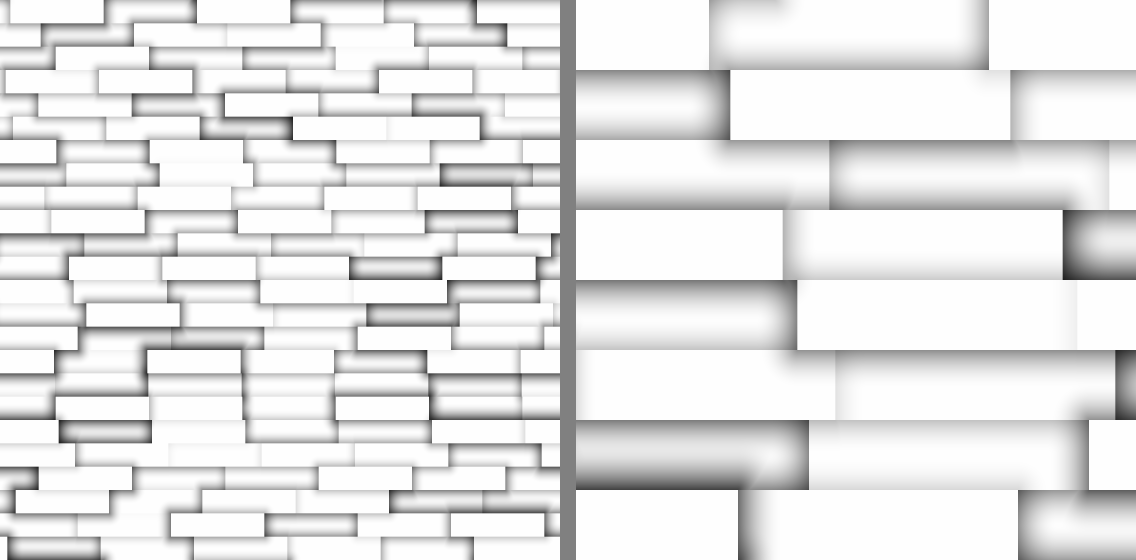
Left, the full canvas; right, a detail of the centre.
Give the GLSL for this pattern, as a Shadertoy shader.

```glsl
// Wall of white bricks standing out to random depths, six across and 24 down.
// Each row slides by a random amount; every brick that stands higher than its
// neighbour casts a soft contact shadow, found from the distance to its box.

const vec2 GRID = vec2(6.0, 24.0);   // bricks across, rows up
const float ASPECT = 4.0;            // brick width in row heights
const float SHADOW_STRENGTH = 0.78;
const vec2 SHADOW_REACH = vec2(0.45, 0.80);  // shallow and deep steps, in rows
const int SAMPLES = 3;               // antialiasing samples per axis

float hash(vec2 p) {
    return fract(sin(dot(p, vec2(127.1, 311.7))) * 43758.5453);
}

// Sideways slide of a row, in bricks
float rowShift(float row) {
    return hash(vec2(mod(row, GRID.y), 37.0));
}

// Depth of a brick, wrapping at the canvas borders
float brickHeight(vec2 id) {
    return hash(mod(id, GRID) + vec2(3.0, 11.0));
}

// Distance from a point to a brick, in row heights
float brickDistance(vec2 p, vec2 id) {
    vec2 outside = max(abs(p - id - 0.5) - 0.5, 0.0);
    return length(outside * vec2(ASPECT, 1.0));
}

// Darkness cast by a brick that rises by the given step
float contactShadow(float dist, float rise) {
    float stepUp = max(rise, 0.0);
    float reach = mix(SHADOW_REACH.x, SHADOW_REACH.y, stepUp);
    float fade = max(1.0 - dist / reach, 0.0);
    return SHADOW_STRENGTH * sqrt(stepUp) * fade * fade;
}

// Brightness of the wall at a point in grid units
float wallShade(vec2 p) {
    float row = floor(p.y);
    float ownHeight = brickHeight(vec2(floor(p.x - rowShift(row)), row));
    float light = 1.0;
    for (int j = -1; j <= 1; j++) {
        float nearRow = row + float(j);
        vec2 q = vec2(p.x - rowShift(nearRow), p.y);
        float shadow = 0.0;
        for (int i = -1; i <= 1; i++) {
            vec2 id = vec2(floor(q.x) + float(i), nearRow);
            float rise = brickHeight(id) - ownHeight;
            shadow = max(shadow, contactShadow(brickDistance(q, id), rise));
        }
        light *= 1.0 - shadow;
    }
    return light;
}

void mainImage(out vec4 fragColor, in vec2 fragCoord) {
    // Average a small grid of samples to smooth the brick edges
    float shade = 0.0;
    for (int j = 0; j < SAMPLES; j++) {
        for (int i = 0; i < SAMPLES; i++) {
            vec2 offset = (vec2(i, j) + 0.5) / float(SAMPLES) - 0.5;
            shade += wallShade((fragCoord + offset) / iResolution.xy * GRID);
        }
    }
    shade /= float(SAMPLES * SAMPLES);
    fragColor = vec4(vec3(0.997 * shade), 1.0);
}
```
